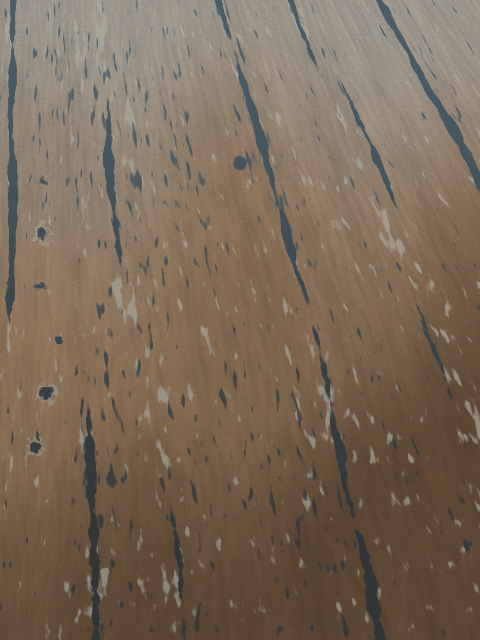
Give the GLSL for this texture, as a Shadertoy shader.

```glsl
// Worn wooden tabletop seen at a slant: brown boards under a grey sheen.
// Noise stretched along a fanning grain makes dark pores and pale chips;
// long ragged cracks follow the same grain, with a few round knots.

const vec3 DEEP_BROWN = vec3(0.355, 0.275, 0.200);
const vec3 WARM_BROWN = vec3(0.535, 0.435, 0.340);
const vec3 GREY_SHEEN = vec3(0.615, 0.595, 0.560);
const vec3 PALE_CHIP  = vec3(0.650, 0.635, 0.585);
const vec3 CRACK_NEAR = vec3(0.185, 0.205, 0.215);
const vec3 CRACK_FAR  = vec3(0.280, 0.355, 0.400);

const float FAN_PIVOT = 0.12;      // column where the grain runs upright
const float FAN_SPREAD = 1.0;      // how far the grain opens downwards
const vec2 PORE_SCALE = vec2(125.0, 30.0);
const vec2 CHIP_SCALE = vec2(100.0, 30.0);
const float PORE_LEVEL = 0.33;
const float CHIP_LEVEL = 0.39;
const int KNOTS = 7;

// Each crack: column at the top, start, end, half width
const int CRACKS = 9;
const vec4 CRACK[CRACKS] = vec4[](
    vec4(0.030, -0.20, 0.52, 0.0060),
    vec4(0.212,  0.14, 0.43, 0.0042),
    vec4(0.165,  0.62, 1.20, 0.0060),
    vec4(0.455, -0.20, 1.20, 0.0062),
    vec4(0.600, -0.20, 0.12, 0.0062),
    vec4(0.635,  0.11, 0.34, 0.0048),
    vec4(0.790, -0.20, 0.50, 0.0090),
    vec4(0.610,  0.46, 0.64, 0.0034),
    vec4(0.250,  0.78, 0.95, 0.0034));

vec2 hash2(vec2 p) {
    p = vec2(dot(p, vec2(127.1, 311.7)), dot(p, vec2(269.5, 183.3)));
    return fract(sin(p) * 43758.5);
}

float corner(vec2 cell, vec2 offset, vec2 f) {
    return dot(hash2(cell + offset) * 2.0 - 1.0, f - offset);
}

// Gradient noise, centred on zero
float noise(vec2 p) {
    vec2 i = floor(p), f = p - i;
    vec2 u = f * f * f * (f * (f * 6.0 - 15.0) + 10.0);
    return mix(mix(corner(i, vec2(0, 0), f), corner(i, vec2(1, 0), f), u.x),
               mix(corner(i, vec2(0, 1), f), corner(i, vec2(1, 1), f), u.x), u.y);
}

// Straightens the fan: x is the grain column, y runs down the board
vec2 grainSpace(vec2 p) {
    float spread = FAN_SPREAD * mix(0.2, 1.0, smoothstep(0.0, 0.3, p.x));
    float bow = 0.025 * sin(3.14159 * p.y) * smoothstep(0.25, 0.6, p.x);
    float x = FAN_PIVOT + (p.x - bow - FAN_PIVOT) / (1.0 + spread * p.y);
    return vec2(x + 0.006 * noise(vec2(x * 6.0, p.y * 5.0)), p.y);
}

// x: dark crack cover, y: closeness to a worn crack edge
vec2 cracks(vec2 g) {
    vec2 result = vec2(0.0);
    float ragged = 0.0040 * noise(g * vec2(130.0, 50.0)) + 0.0022 * noise(g * vec2(260.0, 110.0));
    for (int i = 0; i < CRACKS; i++) {
        vec4 c = CRACK[i];
        float seed = float(i) * 7.3 + 0.4;
        float wobble = 0.010 * noise(vec2(g.y * 6.0, seed)) + 0.005 * noise(vec2(g.y * 19.0, seed));
        float side = g.x - c.x - wobble;
        float d = abs(side) + ragged;
        float taper = smoothstep(c.y, c.y + 0.06, g.y) * smoothstep(c.z, c.z - 0.06, g.y);
        float swell = 0.75 + 1.5 * noise(vec2(g.y * 9.0, seed + 3.0))
                    + 1.1 * noise(vec2(g.y * 26.0, seed + 9.0));
        float cover = 1.0 - smoothstep(-0.0008, 0.0014, d - c.w * swell * taper);
        result.x = max(result.x, cover * smoothstep(0.0, 0.3, taper) * smoothstep(0.05, 0.3, swell));
        float patches = smoothstep(-0.2, 0.3, noise(vec2(g.y * 7.0, seed + 5.0)));
        float drift = side + 0.012 * noise(vec2(g.y * 8.0, seed + 12.0));
        result.y = max(result.y, exp(-pow(drift / 0.011, 2.0)) * patches);
    }
    return result;
}

// x: dark knot cover, y: pale worn rim
vec2 knots(vec2 p, float aspect) {
    vec2 result = vec2(0.0);
    float ragged = 0.012 * noise(p * vec2(65.0, 80.0)) + 0.008 * noise(p * vec2(140.0, 180.0));
    for (int i = 0; i < KNOTS; i++) {
        vec2 h = hash2(vec2(float(i), 4.7));
        vec2 centre = vec2(0.06 + 0.09 * h.x, 0.20 + 0.083 * float(i));
        if (i == 0) centre = vec2(0.50, 0.255);
        float radius = i == 0 ? 0.014 : 0.007 + 0.006 * h.y;
        float d = length((p - centre) * vec2(1.0, aspect)) + (i == 0 ? 0.3 : 1.0) * ragged - radius;
        result.x = max(result.x, 1.0 - smoothstep(-0.002, 0.003, d));
        float rim = i == 0 ? 0.0 : step(0.4, h.y);
        result.y = max(result.y, rim * (1.0 - smoothstep(0.002, 0.012, d + ragged)));
    }
    return result;
}

void mainImage(out vec4 fragColor, in vec2 fragCoord) {
    vec2 p = fragCoord / iResolution.xy;
    float height = p.y;
    p.y = 1.0 - p.y;
    vec2 g = grainSpace(p);

    // Board colour: dark near corner, warm middle, grey reflection far away
    float cloud = noise(p * vec2(3.0, 2.5) + 8.0);
    float light = height - 0.42 * (p.x - 0.38) + 0.25 * cloud;
    vec3 col = mix(DEEP_BROWN, WARM_BROWN, smoothstep(0.0, 0.58, light));
    col = mix(col, GREY_SHEEN, 0.92 * smoothstep(0.48, 0.98, height - 0.1 * (p.x - 0.4) + 0.2 * cloud));
    col *= 1.0 + 0.09 * noise(g * vec2(24.0, 3.0)) + 0.11 * noise(g * vec2(120.0, 18.0));
    col *= 1.0 + 0.07 * noise(p * vec2(190.0, 250.0));

    // Pores and chips gather in streaks along the grain
    vec2 crack = cracks(g);
    vec2 knot = knots(p, iResolution.y / iResolution.x);
    float streak = noise(g * vec2(14.0, 3.0) + 20.0);
    float middle = 0.15 * exp(-pow((g.x - 0.32) / 0.2, 2.0)) - 0.07;
    float fray = noise(g * vec2(250.0, 80.0));
    float pore = noise(g * PORE_SCALE + 3.0) + 0.38 * streak + middle + 0.20 * fray;
    float chip = noise(g * CHIP_SCALE + 51.0) + 0.32 * noise(g * vec2(15.0, 3.5) + 37.0)
               + 0.46 * crack.y + 0.4 * middle + 0.32 * fray;
    float paleCover = smoothstep(CHIP_LEVEL - 0.09, CHIP_LEVEL + 0.16, chip);
    float poreCover = smoothstep(PORE_LEVEL - 0.05, PORE_LEVEL + 0.17, pore);

    vec3 dark = mix(CRACK_NEAR, CRACK_FAR, smoothstep(0.1, 1.0, height));
    col = mix(col, PALE_CHIP * mix(0.88, 1.04, height), 0.85 * max(paleCover, 0.8 * knot.y));
    col = mix(col, dark, 0.82 * poreCover);
    col = mix(col, dark, 0.97 * max(crack.x, knot.x));
    fragColor = vec4(col, 1.0);
}
```
